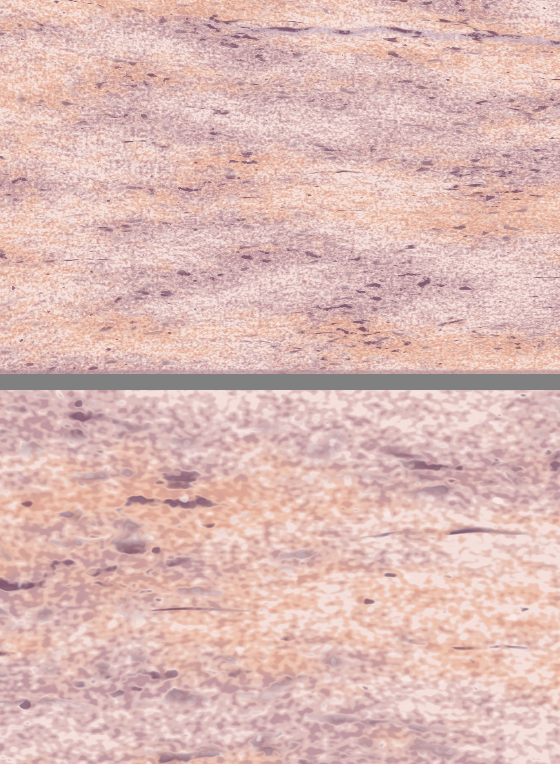
Top: the whole. Bottom: its middle third, enlarged.
Write a WebGL 1 fragment shader that draws this texture.

```glsl
precision highp float;
// Pink and peach granite slab with fine grain, layered bands and broken plum streaks.
uniform vec2 u_resolution;

// Mineral colours
const vec3 PLUM = vec3(0.42, 0.25, 0.36);
const vec3 MAUVE = vec3(0.76, 0.60, 0.635);
const vec3 PINK = vec3(0.875, 0.745, 0.74);
const vec3 PALE = vec3(0.955, 0.875, 0.86);
const vec3 TAN = vec3(0.88, 0.66, 0.59);
const vec3 PEACH = vec3(0.935, 0.765, 0.69);
const vec3 LILAC = vec3(0.81, 0.71, 0.76);
const vec3 RUST = vec3(0.72, 0.34, 0.27);

// Feature frequencies, in cells per canvas height
const vec2 BAND_FREQ = vec2(0.9, 4.7);
const vec2 CLOUD_FREQ = vec2(2.7, 11.3);
const vec2 STREAK_FREQ = vec2(23.0, 83.0);
const vec2 GRAIN_FREQ = vec2(97.0, 141.0);
const vec2 SPECK_FREQ = vec2(43.0, 79.0);
const vec2 VEIN_FREQ = vec2(2.1, 12.7);

// Strengths
const float GRAIN_AMOUNT = 2.9;
const float STREAK_AMOUNT = 1.5;
const float CLOUD_AMOUNT = 2.8;
const float LAYER_AMOUNT = 0.07;
const float LAYER_PERIOD = 0.43;
const float SHEAR = 0.14;
const float DARK_AMOUNT = 0.8;

float hash(vec2 cell) {
  vec3 q = fract(vec3(cell.xyx) * vec3(0.1031, 0.1030, 0.0973));
  q += dot(q, q.yzx + 33.33);
  return fract((q.x + q.y) * q.z);
}

float cornerSlope(vec2 cell, vec2 offset) {
  float angle = 6.2832 * hash(cell);
  return dot(vec2(cos(angle), sin(angle)), offset);
}

// Gradient noise, roughly -0.7 to 0.7
float noise(vec2 p) {
  vec2 i = floor(p), f = p - i;
  vec2 w = f * f * f * (f * (f * 6.0 - 15.0) + 10.0);
  vec2 e = vec2(1.0, 0.0);
  float low = mix(cornerSlope(i, f), cornerSlope(i + e.xy, f - e.xy), w.x);
  float high = mix(cornerSlope(i + e.yx, f - e.yx), cornerSlope(i + e.xx, f - e.xx), w.x);
  return mix(low, high, w.y);
}

float fbm(vec2 p) {
  float sum = 0.0, gain = 0.5;
  for (int i = 0; i < 4; i++) {
    sum += gain * noise(p);
    p = p * 2.03 + vec2(17.3, 9.1);
    gain *= 0.5;
  }
  return sum;
}

// Dark - middle - light colour ramp over a tone of about -1.3 to 1.3
vec3 ramp(vec3 dark, vec3 middle, vec3 light, float tone) {
  vec3 c = mix(dark, middle, smoothstep(-1.4, 0.0, tone));
  return mix(c, light, smoothstep(0.0, 1.3, tone));
}

void main() {
  vec2 uv = gl_FragCoord.xy / u_resolution.y;

  // Layers lean gently and waver
  vec2 p = uv;
  p.y += SHEAR * (uv.y - 0.4) * (uv.x - 0.75) + 0.03 * fbm(uv * vec2(2.3, 3.1) + 4.7);

  // Grain, short streaks and soft clouds make the tone
  float grain = 0.8 * noise(p * GRAIN_FREQ) + 0.6 * noise(p * GRAIN_FREQ * 1.73 + 31.7);
  float streak = noise(p * STREAK_FREQ + 5.3);
  float cloud = fbm(p * CLOUD_FREQ + 12.9);
  float tone = GRAIN_AMOUNT * grain + STREAK_AMOUNT * streak + CLOUD_AMOUNT * cloud;

  // Peach bands alternate with pink and mauve ones
  float layer = LAYER_AMOUNT * cos(6.2832 * (p.y - 0.88) / LAYER_PERIOD);
  float band = fbm(p * BAND_FREQ + 2.6) + layer;
  float patches = 0.22 * noise(p * vec2(17.0, 37.0) + 8.1) + 0.12 * grain;
  float peachy = smoothstep(-0.11, 0.17, band + patches);
  vec3 color = mix(ramp(MAUVE, PINK, PALE, tone), ramp(TAN, PEACH, PALE, tone + 0.1), peachy);

  // Dark flakes gather in streaky clusters, mostly outside the peach
  float cluster = smoothstep(-0.05, 0.25, -cloud - 0.35 * band);
  float flakes = streak + 0.55 * noise(p * SPECK_FREQ + 61.0) + 0.45 * grain;
  float dark = smoothstep(0.14, 0.5, flakes) * cluster;

  // Thin broken veins follow the zero line of a stretched noise
  float veinLine = 1.0 - smoothstep(0.004, 0.032, abs(fbm(p * VEIN_FREQ + 40.3)));
  float veinGate = smoothstep(0.03, 0.2, fbm(p * vec2(3.1, 7.3) + 23.8));
  float broken = smoothstep(-0.15, 0.3, noise(p * vec2(31.0, 67.0) + 3.9) + 0.5 * grain);
  dark = max(dark, veinLine * veinGate * broken);

  // Sparse isolated specks
  float speck = noise(p * SPECK_FREQ + 91.0) + 0.2 * grain;
  dark = max(dark, 0.85 * smoothstep(0.48, 0.63, speck));

  // One long lilac seam near the top, edged with plum lumps
  float seamY = 0.915 - 0.035 * (uv.x - 0.9) + 0.045 * fbm(uv * vec2(4.3, 2.0) + 15.2);
  float seamSpan = smoothstep(0.35, 0.8, uv.x);
  float seam = seamSpan * (1.0 - smoothstep(0.004, 0.015, abs(uv.y - seamY)));
  float lumps = smoothstep(-0.05, 0.25, noise(uv * vec2(13.0, 29.0) + 6.4) + 0.3 * grain);
  float seamEdge = seamSpan * (1.0 - smoothstep(0.002, 0.008, abs(uv.y - seamY - 0.003)));
  color = mix(color, LILAC + 0.12 * grain, 0.75 * seam);
  dark = max(dark, seamEdge * lumps);
  color = mix(color, PLUM, DARK_AMOUNT * dark);

  // Pale crystals, rare rust spots and a shaded lower edge
  float crystal = smoothstep(0.42, 0.62, noise(p * vec2(61.0, 83.0) + 53.0) + 0.2 * grain);
  color = mix(color, vec3(0.975, 0.925, 0.92), 0.7 * crystal);
  float rust = smoothstep(0.61, 0.69, noise(p * vec2(19.0, 27.0) + 71.0));
  color = mix(color, RUST, 0.6 * rust);
  color = mix(color, MAUVE * 0.9, 0.6 * (1.0 - smoothstep(0.006, 0.016, uv.y)));

  gl_FragColor = vec4(clamp(color, 0.0, 1.0), 1.0);
}
```
